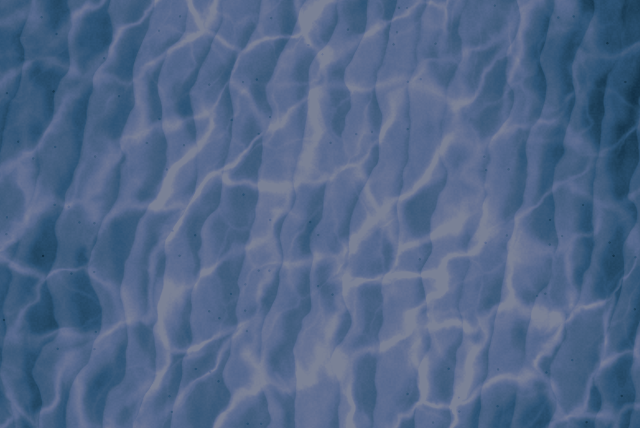
This texture is drawn by a Shadertoy shader. Its source:

```glsl
// Rippled sand under shallow blue water, crossed by a diagonal net of light caustics.

const vec3 ABYSS = vec3(0.07, 0.19, 0.28);
const vec3 DEEP  = vec3(0.13, 0.27, 0.38);
const vec3 TEAL  = vec3(0.18, 0.33, 0.47);
const vec3 SLATE = vec3(0.26, 0.37, 0.50);
const vec3 SAND  = vec3(0.33, 0.41, 0.56);
const vec3 PALE  = vec3(0.40, 0.45, 0.58);
const vec3 LIGHT = vec3(0.475, 0.505, 0.59);

float hash(vec2 p) {
    vec3 q = fract(vec3(p.xyx) * 0.1031);
    q += dot(q, q.yzx + 33.33);
    return fract((q.x + q.y) * q.z);
}

vec2 hash2(vec2 p) {
    return vec2(hash(p), hash(p + 71.7));
}

float noise(vec2 p) {
    vec2 i = floor(p), f = fract(p);
    f = f * f * f * (f * (f * 6.0 - 15.0) + 10.0);
    return mix(mix(hash(i), hash(i + vec2(1, 0)), f.x),
               mix(hash(i + vec2(0, 1)), hash(i + vec2(1, 1)), f.x), f.y);
}

float fbm(vec2 p) {
    float sum = 0.0, amp = 0.5;
    for (int i = 0; i < 4; i++) {
        sum += amp * noise(p);
        p = mat2(1.6, 1.2, -1.2, 1.6) * p + 13.1;
        amp *= 0.5;
    }
    return sum;
}

vec2 warp(vec2 p, float freq, float amount) {
    return p + amount * (vec2(fbm(p * freq), fbm(p * freq + 47.0)) - 0.47);
}

// Gap between the two nearest cell centres: zero on the cell borders
float cellGap(vec2 p) {
    vec2 cell = floor(p), f = fract(p);
    float first = 9.0, second = 9.0;
    for (int y = -2; y <= 2; y++)
    for (int x = -2; x <= 2; x++) {
        vec2 g = vec2(x, y);
        float d = length(g + 0.05 + 0.9 * hash2(cell + g + 200.0) - f);
        second = min(second, max(first, d));
        first = min(first, d);
    }
    return second - first;
}

// Net of bright lines stretched along the given angle
float caustics(vec2 p, float angle, vec2 scale, float width) {
    vec2 along = vec2(cos(angle), sin(angle));
    vec2 q = vec2(dot(p, along), dot(p, vec2(-along.y, along.x))) * scale;
    float gap = cellGap(q);
    float core = exp(-pow(gap / width, 2.0));
    return 0.72 * core + 0.28 * exp(-gap / (2.5 * width));
}

// Shadowed side of each sand ripple (negative) and its lit crest (positive)
float ripples(vec2 p, float count) {
    vec2 w = warp(p, 5.0, 0.13) + 0.016 * (noise(p * 17.0) - 0.5);
    float phase = (w.x - 0.16 * w.y) * count + 20.0;
    float s = fract(phase);
    float start = mix(0.0, 1.05, noise(vec2(floor(phase) * 7.3, p.y * 8.0)));
    float shadow = smoothstep(start - 0.15, start + 0.3, s)
                 * (1.0 - smoothstep(0.93, 1.0, s));
    float crest = smoothstep(0.0, 0.06, s) * exp(-5.0 * s);
    return 0.35 * crest - 1.25 * shadow;
}

// Small dents lit from one side
float dents(vec2 p, vec2 scale) {
    vec2 q = p * scale;
    return fbm(q) - fbm(q + vec2(0.35, -0.2));
}

float specks(vec2 p, float scale) {
    vec2 q = p * scale, cell = floor(q);
    float d = length(fract(q) - 0.25 - 0.5 * hash2(cell));
    return step(0.93, hash(cell + 9.0)) * (1.0 - smoothstep(0.05, 0.14, d));
}

// Colour ramp from deep shade (0) to full light (5)
vec3 waterColor(float t) {
    vec3 c = mix(ABYSS, DEEP, clamp(t + 1.0, 0.0, 1.0));
    c = mix(c, TEAL,  clamp(t, 0.0, 1.0));
    c = mix(c, SLATE, clamp(t - 1.0, 0.0, 1.0));
    c = mix(c, SAND,  clamp(t - 2.0, 0.0, 1.0));
    c = mix(c, PALE,  clamp(t - 3.0, 0.0, 1.0));
    return mix(c, LIGHT, clamp(t - 4.0, 0.0, 1.0));
}

void mainImage(out vec4 fragColor, in vec2 fragCoord) {
    vec2 p = fragCoord / iResolution.y;
    float aspect = iResolution.x / iResolution.y;

    // Sand bed
    float tone = 2.95 + 1.3 * (fbm(p * 4.0 + 5.0) - 0.47);
    tone += ripples(p, 11.5);
    tone += 1.5 * dents(p, vec2(17.0, 11.0));

    // Darker water toward the sides and the upper right corner
    vec2 off = (p - vec2(0.5 * aspect, 0.52)) * vec2(1.0, 0.6);
    tone -= 1.8 * smoothstep(0.3, 0.85, length(off));
    tone -= 1.5 * smoothstep(0.5, 0.0, distance(p, vec2(aspect, 1.0)));

    // Light nets: broad streams and finer threads
    vec2 w = warp(warp(p, 4.0, 0.16), 13.0, 0.05);
    float strength = mix(0.45, 1.15, noise(p * 5.0 + 31.0));
    float width = mix(0.06, 0.2, noise(p * 6.0 + 3.0));
    tone += 2.4 * strength * caustics(w, 0.8, vec2(4.2, 7.5), width);
    tone += 0.9 * noise(p * 7.0 + 60.0) * caustics(w + 3.7, 1.15, vec2(7.0, 11.0), 0.09);

    // Fine grain and dark specks
    tone += 0.35 * (noise(p * 260.0) - 0.5);
    tone -= 1.2 * specks(p, 34.0);

    fragColor = vec4(waterColor(tone), 1.0);
}
```
